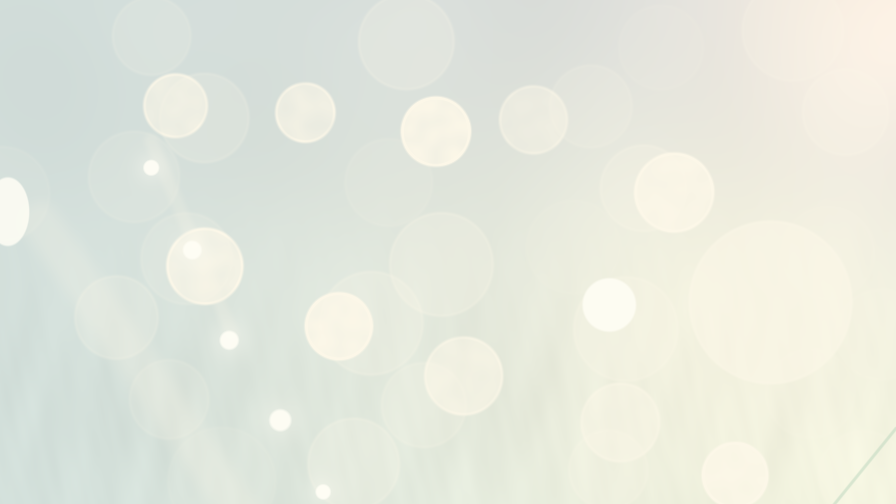
A WebGL 1 fragment shader for this background:

```glsl
precision highp float;

uniform vec2 u_resolution;

// Colours
const vec3 MIST_TOP_LEFT = vec3(0.815, 0.860, 0.848);
const vec3 MIST_TOP_RIGHT = vec3(0.860, 0.858, 0.850);
const vec3 MIST_LOW_LEFT = vec3(0.825, 0.876, 0.856);
const vec3 MIST_LOW_RIGHT = vec3(0.935, 0.945, 0.862);
const vec3 HAZE = vec3(0.910, 0.930, 0.880);
const vec3 MEADOW_GLOW = vec3(0.968, 0.958, 0.882);
const vec3 SUN = vec3(1.000, 0.955, 0.900);
const vec3 CREAM = vec3(0.990, 0.970, 0.910);
const vec3 SPARK = vec3(1.000, 0.995, 0.960);
const vec3 GRASS = vec3(0.700, 0.820, 0.720);

// Sizes are fractions of the canvas height
const int FAINT_COUNT = 26;
const int BRIGHT_COUNT = 10;
const int SPARK_COUNT = 5;
const vec2 FAINT_RADIUS = vec2(0.075, 0.110);
const vec2 BRIGHT_RADIUS = vec2(0.056, 0.084);
const vec2 SPARK_RADIUS = vec2(0.015, 0.025);
const vec2 FAINT_ALPHA = vec2(0.06, 0.22);
const vec2 BRIGHT_ALPHA = vec2(0.40, 0.85);
const float EDGE = 0.003;
const float RIM_WIDTH = 0.004;
const float BIG_RADIUS = 0.163;
const vec2 SPREAD = vec2(0.7549, 0.5698); // evenly spaced sequence steps

float hash(float n) {
  n = fract(n * 0.1031);
  n *= n + 33.33;
  return fract(n * (n + n));
}

vec2 gradient(vec2 cell) {
  float angle = 6.2832 * hash(cell.x + 57.0 * cell.y + 311.0);
  return vec2(cos(angle), sin(angle));
}

float gradientNoise(vec2 p) {
  vec2 i = floor(p);
  vec2 f = p - i;
  vec2 u = f * f * f * (f * (f * 6.0 - 15.0) + 10.0);
  vec2 e = vec2(1.0, 0.0);
  float low = mix(dot(gradient(i), f), dot(gradient(i + e), f - e), u.x);
  float high = mix(dot(gradient(i + e.yx), f - e.yx),
                   dot(gradient(i + 1.0), f - 1.0), u.x);
  return mix(low, high, u.y);
}

float segmentDistance(vec2 p, vec2 a, vec2 b) {
  vec2 ab = b - a;
  return length(p - a - ab * clamp(dot(p - a, ab) / dot(ab, ab), 0.0, 1.0));
}

float glow(vec2 p, vec2 center, float radius) {
  vec2 d = (p - center) / radius;
  return exp(-dot(d, d));
}

// Coverage of a lens disc: flat fill with a slightly brighter rim
float lensDisc(vec2 p, vec2 center, float radius, float rimGain) {
  float d = length(p - center) - radius;
  float fill = 1.0 - smoothstep(-EDGE, EDGE, d);
  float rim = 1.0 - smoothstep(0.0, RIM_WIDTH, abs(d + RIM_WIDTH));
  return fill + rim * rimGain;
}

vec3 mist(vec2 p, vec2 uv, float aspect) {
  vec2 s = smoothstep(0.0, 1.0, uv);
  vec3 low = mix(MIST_LOW_LEFT, MIST_LOW_RIGHT, s.x);
  vec3 top = mix(MIST_TOP_LEFT, MIST_TOP_RIGHT, s.x);
  vec3 color = mix(low, top, s.y);
  color = mix(color, HAZE, 0.50 * glow(p, vec2(0.48 * aspect, 0.36), 0.50));
  color = mix(color, MEADOW_GLOW, 0.80 * glow(p, vec2(0.82 * aspect, 0.36), 0.42));
  color = mix(color, SUN, 0.90 * glow(p, vec2(aspect, 1.0), 0.35));
  return color + 0.025 * gradientNoise(p * 2.6);
}

void main() {
  float aspect = u_resolution.x / u_resolution.y;
  vec2 uv = gl_FragCoord.xy / u_resolution;
  vec2 p = vec2(uv.x * aspect, uv.y);
  vec3 color = mist(p, uv, aspect);

  // Blurred grass: leaning streaks and two out-of-focus stems
  float streaks = gradientNoise(vec2(p.x * 17.0 - p.y * 4.0, p.y * 3.0))
                + 0.5 * gradientNoise(vec2(p.x * 42.0 + p.y * 9.0, p.y * 6.0));
  color += 0.028 * streaks * (1.0 - smoothstep(0.1, 0.7, p.y));
  float stem = segmentDistance(p, vec2(0.08, 0.56), vec2(0.50, -0.05));
  color = mix(color, CREAM, 0.20 * (1.0 - smoothstep(0.015, 0.06, stem)));
  float twig = segmentDistance(p, vec2(0.30, 0.72), vec2(0.46, 0.34));
  color = mix(color, CREAM, 0.18 * (1.0 - smoothstep(0.004, 0.022, twig)));

  // Faint overlapping discs
  for (int i = 0; i < FAINT_COUNT; i++) {
    float n = float(i);
    vec2 center = fract(vec2(0.13, 0.37) + n * SPREAD) * vec2(aspect, 1.0);
    float radius = mix(FAINT_RADIUS.x, FAINT_RADIUS.y, hash(n + 11.0));
    float alpha = mix(FAINT_ALPHA.x, FAINT_ALPHA.y, hash(n + 47.0));
    color = mix(color, CREAM, alpha * lensDisc(p, center, radius, 0.45));
  }
  vec2 bigCenter = vec2(0.86 * aspect, 0.40);
  color = mix(color, CREAM, 0.50 * lensDisc(p, bigCenter, BIG_RADIUS, 0.15));

  // Bright mottled discs along an upper and a lower arc
  float mottle = 1.0 + 0.30 * gradientNoise(p * 26.0);
  for (int i = 0; i < BRIGHT_COUNT; i++) {
    float n = float(i);
    float lower = mod(n, 2.0);
    float x = mix(0.18, 0.82, n / float(BRIGHT_COUNT - 1)) + 0.05 * (hash(n + 5.0) - 0.5);
    float y = mix(0.83 - 0.5 * x * x * x, 0.62 - 0.68 * x, lower);
    y += 0.10 * (hash(n + 19.0) - 0.5);
    float radius = mix(BRIGHT_RADIUS.x, BRIGHT_RADIUS.y, hash(n + 83.0));
    float alpha = mix(BRIGHT_ALPHA.x, BRIGHT_ALPHA.y, hash(n + 129.0));
    float cover = alpha * mottle * lensDisc(p, vec2(x * aspect, y), radius, 0.35);
    color = mix(color, CREAM, min(cover, 1.0));
  }
  // Near-white highlights: a tall one on the left edge, a round one at right
  float highlight = lensDisc(p * vec2(1.6, 1.0), vec2(0.025, 0.58), 0.068, 0.0);
  highlight += lensDisc(p, vec2(0.68 * aspect, 0.395), 0.053, 0.0);
  color = mix(color, SPARK, 0.85 * highlight);

  // Dew sparkles with a soft halo, strung down the twig
  for (int i = 0; i < SPARK_COUNT; i++) {
    float n = float(i);
    vec2 center = vec2((0.17 + 0.045 * n) * aspect, 0.65 - 0.16 * n);
    center += 0.04 * (vec2(hash(n + 31.0), hash(n + 61.0)) - 0.5);
    float radius = mix(SPARK_RADIUS.x, SPARK_RADIUS.y, hash(n + 211.0));
    float core = 1.0 - smoothstep(0.7, 1.1, length(p - center) / radius);
    color = mix(color, SPARK, max(0.95 * core, 0.30 * glow(p, center, 1.8 * radius)));
  }

  // One sharp blade in the lower right corner
  float blade = segmentDistance(p, vec2(aspect - 0.13, -0.01), vec2(aspect, 0.15));
  color = mix(color, GRASS, 0.45 * (1.0 - smoothstep(0.001, 0.005, blade)));

  gl_FragColor = vec4(clamp(color, 0.0, 1.0), 1.0);
}
```
